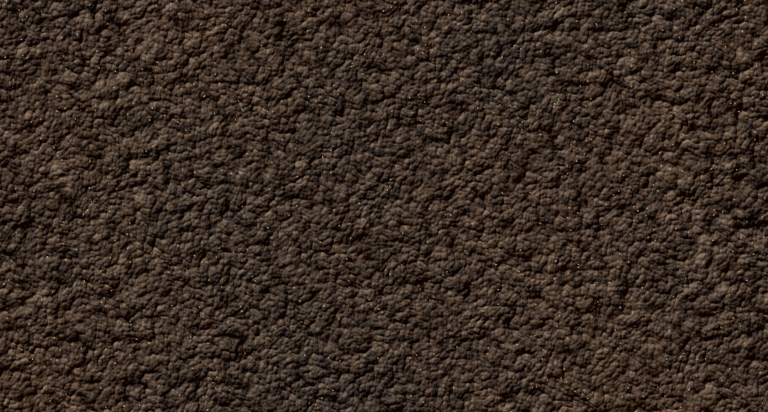
This texture is drawn by a Shadertoy shader. Its source:

```glsl
// Grain densities, in cells per canvas height
const float FINE_SCALE = 122.0;
const float GRAIN_SCALE = 70.0;
const float CLUMP_SCALE = 29.0;
const float LUMP_SCALE = 18.0;
const float GLINT_SCALE = 100.0;

// Relief and lighting
const float FINE_HEIGHT = 0.55;
const float CLUMP_HEIGHT = 1.5;
const float LUMP_HEIGHT = 4.5;
const float MEAN_HEIGHT = 2.07;
const vec2 LIGHT_STEP = vec2(-0.0022, 0.0040);
const float SLOPE_GAIN = 0.95;
const float HEIGHT_GAIN = 0.28;
const float MEAN_TONE = 0.38;
const float TINT_GAIN = 0.28;
const float GLINT_SHARE = 0.03;

// Colours
const vec3 CREVICE = vec3(0.09, 0.05, 0.03);
const vec3 LIT_SOIL = vec3(0.46, 0.39, 0.33);
const vec3 GOLD_GLINT = vec3(0.66, 0.50, 0.29);
const vec3 PALE_GLINT = vec3(0.72, 0.68, 0.60);
const vec3 RUST_SHIFT = vec3(0.022, 0.0, -0.014);

vec3 hash3(vec2 p) {
    vec3 q = fract(p.xyx * vec3(0.1031, 0.1030, 0.0973));
    q += dot(q, q.yxz + 33.33);
    return fract((q.xxy + q.yzz) * q.zyx);
}

// Cellular domes: x is the height, y a random value of the grain
vec2 domes(vec2 p) {
    vec2 cell = floor(p);
    vec2 best = vec2(-9.0, 0.0);
    for (int j = -1; j <= 1; j++) {
        for (int i = -1; i <= 1; i++) {
            vec2 id = cell + vec2(i, j);
            vec3 rnd = hash3(id + 57.0);
            vec2 d = id + rnd.xy - p;
            float h = 1.0 - dot(d, d) - 0.3 * rnd.z;
            if (h > best.x) best = vec2(h, fract(rnd.z * 17.0 + rnd.x));
        }
    }
    return best;
}

// Slow layered sines, roughly -1 to 1
float drift(vec2 p) {
    return 0.5 * sin(4.1 * p.x + 2.3 * sin(3.2 * p.y + 0.7))
         + 0.3 * sin(7.3 * p.y - 3.9 * p.x + 1.4)
         + 0.2 * sin(13.0 * p.x + 9.0 * p.y);
}

vec2 warp(vec2 p) {
    return p + 0.004 * sin(p.yx * 31.0 + 2.0 * sin(p * 17.0))
             + 0.0015 * sin(p.yx * 113.0 + p * 47.0);
}

// Soil relief: x is the height, y the tint of the grain
vec2 soil(vec2 p, float lumpiness) {
    p = warp(p);
    vec2 grain = domes(p * GRAIN_SCALE);
    float fine = domes(p * FINE_SCALE + 19.0).x;
    float clump = domes(p * CLUMP_SCALE + 41.0).x;
    float lump = max(domes(p * LUMP_SCALE + 83.0).x - 0.76, 0.0);
    float height = grain.x + FINE_HEIGHT * fine + CLUMP_HEIGHT * clump
                 + LUMP_HEIGHT * lumpiness * lump;
    return vec2(height, grain.y);
}

vec3 shade(vec2 p, float aspect) {
    // Larger lumps gather toward the sides and the top
    float side = abs(p.x / aspect - 0.5) * 2.0;
    float lumpiness = 0.25 + 0.75 * smoothstep(0.45, 0.95, side + 0.2 * p.y);

    // Directional light, crevice shadow and grain tint
    vec2 here = soil(p, lumpiness);
    float slope = here.x - soil(p + LIGHT_STEP, lumpiness).x;
    float slow = drift(p);
    float tone = MEAN_TONE + SLOPE_GAIN * slope
               + HEIGHT_GAIN * (here.x - MEAN_HEIGHT)
               + TINT_GAIN * (here.y - 0.5)
               + 0.03 * slow - 0.05 * smoothstep(0.7, 1.0, side);
    vec3 color = mix(CREVICE, LIT_SOIL, clamp(tone, -0.12, 1.2));
    color += RUST_SHIFT * (0.5 * slow + here.y - 0.5);

    // Sparse mineral glints
    vec2 g = warp(p) * GLINT_SCALE;
    vec3 rnd = hash3(floor(g) + 211.0);
    float dist = length(fract(g) - 0.3 - 0.4 * rnd.xy);
    float spot = 1.0 - smoothstep(0.12, 0.30, dist);
    float glint = spot * step(1.0 - GLINT_SHARE, rnd.z);
    return mix(color, mix(GOLD_GLINT, PALE_GLINT, rnd.x * rnd.x), 0.85 * glint);
}

void mainImage(out vec4 fragColor, in vec2 fragCoord) {
    float aspect = iResolution.x / iResolution.y;
    vec3 sum = vec3(0.0);
    // Four samples per pixel smooth the grain edges
    for (int k = 0; k < 4; k++) {
        vec2 offset = 0.5 * vec2(k % 2, k / 2) - 0.25;
        sum += shade((fragCoord + offset) / iResolution.y, aspect);
    }
    fragColor = vec4(clamp(0.25 * sum, 0.0, 1.0), 1.0);
}
```
